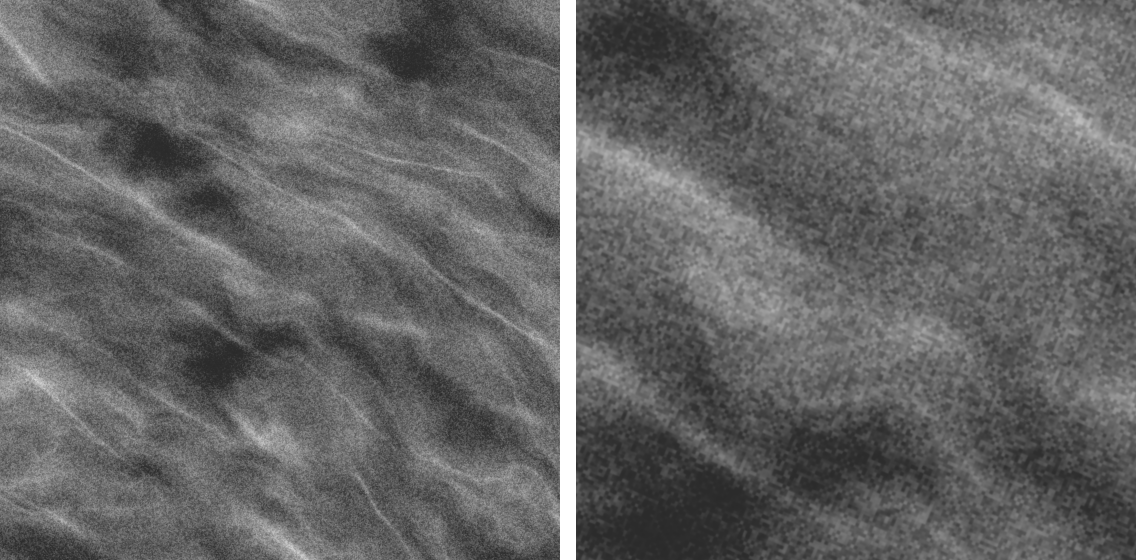
Left: the whole. Right: its middle third, enlarged.
Give the GLSL for this texture, as a Shadertoy shader.

```glsl
// Grainy grey fibrous tissue: cloudy bands, dark pockets and bright curved strands.

float hash(vec2 p) {
    vec3 q = fract(p.xyx * vec3(0.1031, 0.1030, 0.0973));
    q += dot(q, q.yzx + 33.33);
    return fract((q.x + q.y) * q.z);
}

mat2 rotation(float angle) {
    float c = cos(angle), s = sin(angle);
    return mat2(c, s, -s, c);
}

float noise(vec2 p) {
    vec2 cell = floor(p), f = fract(p);
    f = f * f * f * (f * (f * 6.0 - 15.0) + 10.0);
    return mix(mix(hash(cell), hash(cell + vec2(1, 0)), f.x),
               mix(hash(cell + vec2(0, 1)), hash(cell + vec2(1, 1)), f.x), f.y);
}

float fbm(vec2 p) {
    float sum = 0.0, gain = 0.5;
    for (int i = 0; i < 5; i++) {
        sum += gain * noise(p);
        p = rotation(0.65) * p * 2.03 + 17.3;
        gain *= 0.5;
    }
    return sum / 0.969;
}

// Thin crests where the noise crosses its middle value
float crest(vec2 p, float sharpness) {
    return pow(max(1.0 - abs(2.0 * fbm(p) - 1.0), 0.0), sharpness);
}

// Scattered curved fibres, each with a crisp core and a faint halo
float strands(vec2 p) {
    float sum = 0.0;
    for (int i = 0; i < 30; i++) {
        float id = float(i);
        vec2 center = fract(id * vec2(0.7549, 0.5698) + 0.31) * 1.1 - 0.55;
        float turn = hash(vec2(id, 3.0)) * 2.0 - 1.0;
        float slope = 0.62 - 0.35 * (center.x + center.y) * 0.5 + 0.5 * turn * abs(turn);
        vec2 q = rotation(slope) * (p - center);
        float halfLength = mix(0.08, 0.26, hash(vec2(id, 11.0)));
        float bend = mix(-0.6, 1.1, hash(vec2(id, 23.0)));
        float along = clamp(q.x / halfLength, -1.0, 1.0);
        float width = mix(0.003, 0.010, pow(hash(vec2(id, 37.0)), 2.0));
        float across = abs(q.y + bend * q.x * q.x) / (width * (1.2 - 0.4 * along));
        float taper = pow(1.0 - along * along, 1.5);
        float strength = mix(0.04, 0.17, hash(vec2(id, 51.0)));
        sum += strength * taper * (exp(-across * across) + 0.35 * exp(-across * 0.4));
    }
    return sum;
}

void mainImage(out vec4 fragColor, in vec2 fragCoord) {
    vec2 p = fragCoord / iResolution.xy - 0.5;

    // Uneven flow, falling to the right
    vec2 warp = vec2(fbm(p * 3.0 + 4.0), fbm(p * 3.0 + 31.0)) - 0.5;
    vec2 flow = rotation(0.56) * (p + 0.2 * warp);
    flow.y += 0.22 * flow.x * flow.x;

    // Cloudy bands and dark pockets
    float tone = 0.375;
    tone += 0.36 * (fbm(flow * vec2(3.0, 6.0) + 9.0) - 0.5);
    tone += 0.40 * (fbm(flow * vec2(6.0, 17.0) + 52.0) - 0.5);
    tone -= 0.12 * smoothstep(0.50, 0.70, fbm(flow * vec2(4.0, 7.5) + 83.0));
    tone -= 0.07 * p.x;

    // Fine fibrous crests, present only in patches
    float patches = smoothstep(0.35, 0.65, fbm(p * 4.0 + 61.0));
    tone += 0.13 * patches * crest(flow * vec2(2.2, 6.0) + 120.0, 12.0);
    tone += 0.07 * crest(flow * vec2(4.0, 15.0) + 141.0, 10.0);
    tone += strands(p + 0.07 * warp);

    // Film grain at two sizes
    vec2 grain = rotation(0.4) * p;
    tone += 0.17 * (noise(grain * 470.0 + 700.0) - 0.5);
    tone += 0.09 * (noise(grain.yx * 250.0 + 400.0) - 0.5);

    // Soft floor keeps the darkest pockets grey
    tone = 0.16 + 0.5 * (tone - 0.16 + sqrt((tone - 0.16) * (tone - 0.16) + 0.004));
    fragColor = vec4(vec3(min(tone, 0.85)), 1.0);
}
```
